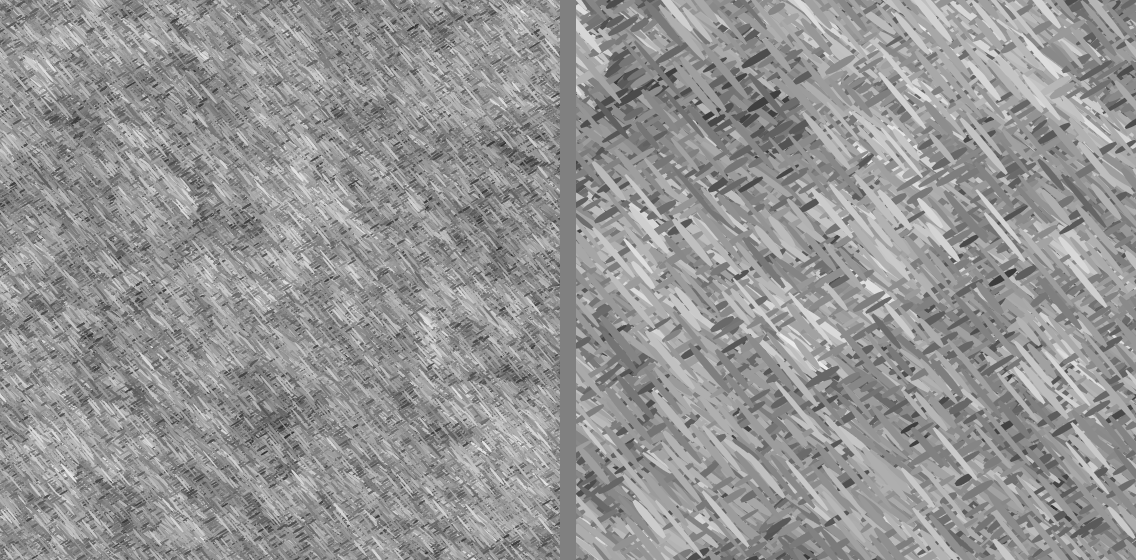
Left: the whole. Right: its middle third, enlarged.
Reproduce this texture procedurally as a WebGL 1 fragment shader.

```glsl
precision highp float;
uniform vec2 u_resolution;

#define LAYERS 18
#define ALONG_ANGLE -0.74
#define CROSS_ANGLE 0.58
#define ANGLE_SPREAD 0.30
#define ALONG_CELL vec2(0.046, 0.0050)
#define CROSS_CELL vec2(0.025, 0.0048)
#define CLUMP_SIZE vec2(0.040, 0.019)
#define ALONG_TONE 0.625
#define CROSS_TONE 0.480
#define TONE_SPREAD 0.215
#define CLUMP_CONTRAST 0.10
#define PATCH_CONTRAST 0.032

float hash(vec2 p) {
  vec3 a = fract(p.xyx * 0.1031);
  a += dot(a, a.yzx + 33.33);
  return fract((a.x + a.y) * a.z);
}

mat2 rotation(float angle) {
  float c = cos(angle), s = sin(angle);
  return mat2(c, -s, s, c);
}

// Cellular noise: random value of the nearest seed, cells stretched along the grain
float clumpValue(vec2 p) {
  vec2 q = rotation(ALONG_ANGLE) * p / CLUMP_SIZE;
  vec2 cell = floor(q);
  float nearest = 9.0, value = 0.0;
  for (int y = -1; y <= 1; y++) {
    for (int x = -1; x <= 1; x++) {
      vec2 id = cell + vec2(x, y);
      vec2 seed = id + vec2(hash(id + 3.7), hash(id + 51.3));
      float d = dot(q - seed, q - seed);
      if (d < nearest) {
        nearest = d;
        value = hash(id + 97.1);
      }
    }
  }
  return value;
}

// Layered sines: broad, irregular light and dark patches
float patchValue(vec2 p) {
  float sum = 0.0, wave = 0.0;
  for (int k = 0; k < 7; k++) {
    float n = float(k);
    vec2 direction = vec2(cos(n * 2.4 + 0.6), sin(n * 2.4 + 0.6));
    wave = sin(dot(p, direction) * (10.0 + 7.0 * n) + n * 1.7 + 1.6 * wave);
    sum += wave;
  }
  return sum / 1.87;
}

// One layer of jittered strokes: x is the tone, y the coverage
vec2 strokeLayer(vec2 p, float layer, float pixel) {
  bool isCross = mod(layer, 3.0) == 1.0;
  vec2 size = isCross ? CROSS_CELL : ALONG_CELL;
  float turn = (hash(vec2(layer, 8.3)) - 0.5) * ANGLE_SPREAD;
  mat2 frame = rotation((isCross ? CROSS_ANGLE : ALONG_ANGLE) + turn);
  vec2 offset = vec2(0.37, 0.0137) * (layer + 3.0);
  vec2 q = frame * p + offset;

  // Each row of cells slides by its own amount
  float row = floor(q.y / size.y);
  float slide = hash(vec2(row, layer * 13.7)) * size.x;
  float column = floor((q.x + slide) / size.x);
  vec2 id = vec2(column, row) + layer * 19.19;

  // Stroke of random length and width, kept inside its cell
  float halfLength = size.x * mix(0.22, 0.49, hash(id + 5.1));
  float halfWidth = size.y * mix(0.24, 0.49, hash(id + 11.9));
  float shift = (hash(id + 23.3) - 0.5) * (size.x - 2.0 * halfLength);
  vec2 center = vec2((column + 0.5) * size.x - slide + shift, (row + 0.5) * size.y);
  vec2 d = abs(q - center);
  float taper = 1.0 - 0.6 * pow(min(d.x / halfLength, 1.0), 3.0);
  float edge = min(halfWidth * taper - d.y, halfLength - d.x);
  float coverage = clamp(edge / pixel + 0.5, 0.0, 1.0);
  if (coverage <= 0.0) return vec2(0.0);

  // Light clumps favour strokes along the grain, dark ones the cross strokes
  vec2 origin = (center - offset) * frame;
  float clump = clumpValue(origin);
  float chance = mix(0.35, 0.98, isCross ? 1.0 - clump : clump);
  coverage *= step(hash(id + 37.7), chance);

  float tone = isCross ? CROSS_TONE : ALONG_TONE;
  tone += TONE_SPREAD * (hash(id + 41.3) + hash(id + 67.9) - 1.0);
  tone += CLUMP_CONTRAST * (clump - 0.5) + PATCH_CONTRAST * patchValue(origin);
  return vec2(tone, coverage);
}

void main() {
  float side = min(u_resolution.x, u_resolution.y);
  vec2 p = gl_FragCoord.xy / side;
  float grey = 0.56;
  for (int i = 0; i < LAYERS; i++) {
    vec2 stroke = strokeLayer(p, float(i), 1.0 / side);
    grey = mix(grey, stroke.x, stroke.y);
  }
  gl_FragColor = vec4(vec3(clamp(grey, 0.0, 1.0)), 1.0);
}
```
